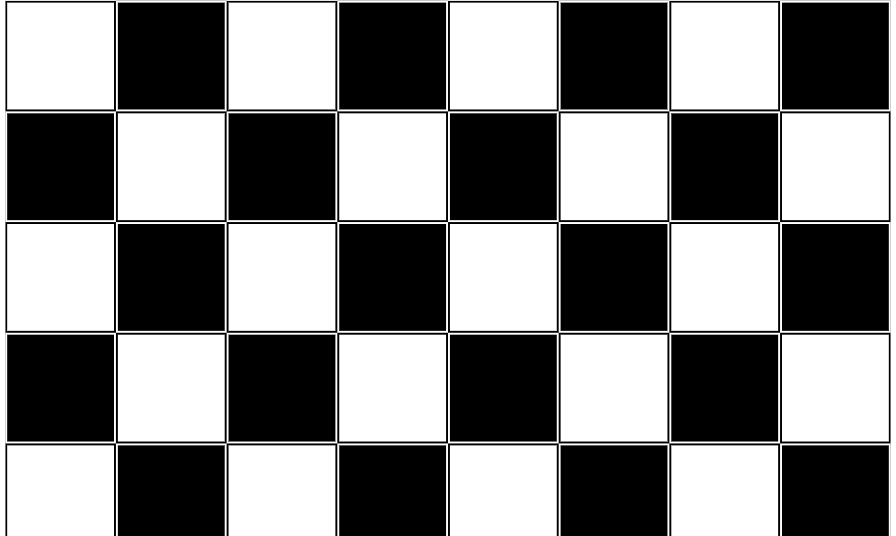
Give the GLSL for this pattern, as a Shadertoy shader.

```glsl
// A black and white checkerboard with thin rims: light squares carry a black
// rim, dark squares a white one. Each rim is a band of distance from the
// square's edge, and dark squares are simply the inverse of light ones.

// Lengths are fractions of the canvas width
const float SQUARE = 63.25 / 512.0;   // side of one square
const float RIM = 1.1 / 512.0;        // rim thickness
const float TOP_GAP = 0.4 / 512.0;    // white strip above the board
const float COLUMNS = 8.0;
const vec3 PAPER = vec3(1.0);
const vec3 INK = vec3(0.0);

// Smoothed coverage: 0 outside an edge, 1 inside it
float coverage(float dist, float pixel) {
    return clamp(0.5 + dist / pixel, 0.0, 1.0);
}

void mainImage(out vec4 fragColor, in vec2 fragCoord) {
    float pixel = 1.0 / iResolution.x;

    // Board coordinates from its top left corner, y pointing down
    float boardWidth = COLUMNS * SQUARE;
    vec2 board = vec2(fragCoord.x, iResolution.y - fragCoord.y) * pixel;
    board -= vec2(0.5 * (1.0 - boardWidth), TOP_GAP);

    // Current square, its shade, and the distance to its nearest edge
    vec2 square = floor(board / SQUARE);
    vec2 local = board - square * SQUARE;
    vec2 nearest = min(local, SQUARE - local);
    float edge = min(nearest.x, nearest.y);
    bool isDark = mod(square.x + square.y, 2.0) > 0.5;

    // Rim band, inverted on dark squares
    float rim = coverage(edge, pixel) - coverage(edge - RIM, pixel);
    float ink = isDark ? 1.0 - rim : rim;

    // Plain paper beyond the left, right and top of the board
    float inside = min(min(board.x, boardWidth - board.x), board.y);
    ink *= coverage(inside, pixel);

    fragColor = vec4(mix(PAPER, INK, ink), 1.0);
}
```
